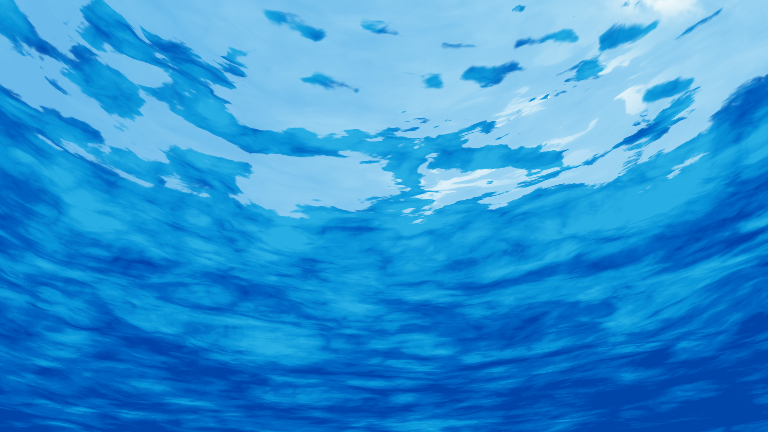
Write a WebGL 2 fragment shader that draws this texture.

```glsl
#version 300 es
precision highp float;
// Underside of a rippled sea surface, with a ragged window of pale sky above deep blue water.

#define CENTER_X 0.88       // axis of the bowed wave rows
#define WINDOW_BASE 0.52    // lowest height of the sky window
#define WINDOW_RISE 0.30    // lift of the window edge at the sides
#define RAGGED 0.11         // roughness of the sky edges
#define FRINGE 0.12         // fine streaks along the sky edges
#define EDGE_SOFT 0.008     // softness of the sky edges
#define SWELL 0.60          // contrast of broad waves
#define RIPPLE 0.92         // contrast of fine waves
#define CHOP 0.98           // strength of thin dark creases
#define FLECKS 12           // small dark crests across the sky

uniform vec2 u_resolution;
out vec4 outColor;

const vec3 ABYSS = vec3(0.00, 0.27, 0.66);
const vec3 DEEP  = vec3(0.00, 0.40, 0.76);
const vec3 AZURE = vec3(0.03, 0.58, 0.85);
const vec3 CYAN  = vec3(0.15, 0.68, 0.89);
const vec3 SKY   = vec3(0.41, 0.73, 0.92);
const vec3 HAZE  = vec3(0.63, 0.84, 0.95);
const vec3 GLINT = vec3(0.93, 0.97, 0.98);

// Broad crests crossing the window: start, end
const vec4 CRESTS[10] = vec4[10](
  vec4(-0.02, 0.97, 0.14, 0.86), vec4(0.14, 0.86, 0.29, 0.75),
  vec4(0.23, 0.92, 0.52, 0.84),  vec4(0.38, 0.79, 0.58, 0.66),
  vec4(0.55, 0.66, 0.90, 0.645), vec4(0.90, 0.66, 1.27, 0.635),
  vec4(1.25, 0.56, 1.53, 0.70),  vec4(1.51, 0.71, 1.80, 0.76),
  vec4(0.30, 0.62, 0.50, 0.585), vec4(-0.02, 0.79, 0.17, 0.70));

float hash(vec2 p) {
  vec3 q = fract(p.xyx * vec3(0.1031, 0.1030, 0.0973));
  q += dot(q, q.yzx + 33.33);
  return fract((q.x + q.y) * q.z);
}

float noise(vec2 p) {
  vec2 i = floor(p), f = fract(p);
  f = f * f * (3.0 - 2.0 * f);
  return mix(mix(hash(i), hash(i + vec2(1, 0)), f.x),
             mix(hash(i + vec2(0, 1)), hash(i + vec2(1, 1)), f.x), f.y);
}

// Layered noise: x is smooth, y is folded into sharp ridges
vec2 layers(vec2 p) {
  vec2 sum = vec2(0.0);
  float amp = 0.5;
  for (int i = 0; i < 5; i++) {
    float n = noise(p);
    sum += amp * vec2(n, 1.0 - abs(2.0 * n - 1.0));
    p = mat2(0.98, 0.17, -0.17, 0.98) * p * 2.03 + 17.3;
    amp *= 0.55;
  }
  return sum / 1.055;
}
float fbm(vec2 p) { return layers(p).x; }

float segmentDistance(vec2 p, vec2 a, vec2 b) {
  vec2 d = b - a;
  return length(p - a - d * clamp(dot(p - a, d) / dot(d, d), 0.0, 1.0));
}

// Positive where water hides the sky
float waterCover(vec2 p, vec2 flow, float fringe) {
  vec2 warp = vec2(fbm(flow * 1.7 + 4.0), fbm(flow * 1.7 + 31.0)) - 0.5;
  vec2 q = p + warp * vec2(0.12, 0.05);
  float side = abs(q.x - CENTER_X) / 0.9;
  float cover = WINDOW_BASE + WINDOW_RISE * side * side * side - q.y;
  float fleck = -1.0;
  for (int i = 0; i < 10; i++) {
    float width = 0.033 + 0.012 * sin(float(i) * 2.4 + 1.2);
    cover = max(cover, width - segmentDistance(q, CRESTS[i].xy, CRESTS[i].zw));
  }
  // Small crests alternate between two rows and tilt with the bowed surface
  for (int i = 0; i < FLECKS; i++) {
    float n = float(i);
    vec2 c = vec2(0.67 + 0.097 * n, mix(0.92, 0.81, mod(n, 2.0)) + 0.025 * sin(n * 2.6 + 1.2));
    vec2 arm = vec2(0.05, 0.05 * (c.x - 1.1));
    fleck = max(fleck, 0.010 - segmentDistance(q, c - arm, c + arm));
  }
  float rough = RAGGED * (fbm(flow * vec2(3.2, 2.6) + 9.0) - 0.5) + FRINGE * fringe;
  return max(max(cover, -0.055) + rough, fleck + 0.4 * rough);
}

vec3 waterColor(float tone) {
  vec3 c = mix(ABYSS, DEEP, smoothstep(-0.05, 0.36, tone));
  c = mix(c, AZURE, smoothstep(0.3, 0.68, tone));
  return mix(c, CYAN, smoothstep(0.62, 1.0, tone));
}

void main() {
  vec2 p = gl_FragCoord.xy / u_resolution.y;
  p.x *= 1.7778 * u_resolution.y / u_resolution.x;
  float dx = p.x - CENTER_X;
  // Bowed rows, packed closer together with depth
  float row = p.y - (0.1 + 0.5 * p.y) * (sqrt(dx * dx + 0.12) - 0.346);
  vec2 flow = vec2(p.x * 2.7, 9.0 * log(max(row + 0.4, 0.05)));
  flow.y += 0.9 * (fbm(flow * 0.6 + 50.0) - 0.5);
  // Wave shading: swell, ripples and thin dark creases
  float swell = fbm(flow + 3.0) - 0.5;
  float ripple = fbm(flow * vec2(3.2, 3.0) + vec2(swell * 3.0, 70.0)) - 0.5;
  float crease = layers(flow * vec2(2.3, 2.0) + vec2(23.0, swell * 2.0)).y - 0.66;
  float bands = exp(-pow((row - 0.31) / 0.03, 2.0)) + 0.7 * exp(-pow((row - 0.13) / 0.03, 2.0));
  float tone = mix(0.15, 0.75, smoothstep(-0.1, 0.5, row)) - 0.1 * dx * dx;
  tone += SWELL * swell + RIPPLE * ripple - CHOP * crease;
  tone -= 0.19 * bands * (0.6 + 2.0 * swell) + 0.16 * smoothstep(0.62, 0.9, p.y);
  // Sky with faint ripples and a brighter right half
  float light = smoothstep(0.1, 1.35, p.x) * 0.75 + 0.15 * smoothstep(0.95, 0.6, p.y);
  vec3 sky = mix(SKY, HAZE, clamp(light + 0.6 * ripple - 0.4 * crease, 0.0, 1.0));
  // Broken sunlight along the slanting path and a cloud at the top
  float path = segmentDistance(p, vec2(1.02, 0.60), vec2(1.43, 0.80));
  float lines = 0.5 + 0.5 * sin(flow.y * 34.0 + p.x * 12.0 + 20.0 * swell);
  float shine = exp(-path * path * 130.0) * smoothstep(0.04, 0.18, ripple - 0.5 * crease + 0.1 * lines);
  vec2 puff = (p - vec2(1.53, 1.0)) * vec2(8.0, 22.0);
  float cloud = exp(-dot(puff, puff)) * smoothstep(0.3, 0.6, fbm(p * 14.0));
  sky = mix(sky, GLINT, clamp(0.85 * shine + cloud, 0.0, 1.0));
  // Water over sky, paler along its thin rim
  float cover = waterCover(p, flow, (ripple + 0.5 * crease) * (1.0 + exp(-path * path * 60.0)));
  float rim = 1.0 - smoothstep(0.0, 0.03, cover);
  vec3 water = mix(waterColor(tone), CYAN, 0.3 * rim);
  outColor = vec4(mix(sky, water, smoothstep(-EDGE_SOFT, EDGE_SOFT, cover)), 1.0);
}
```
